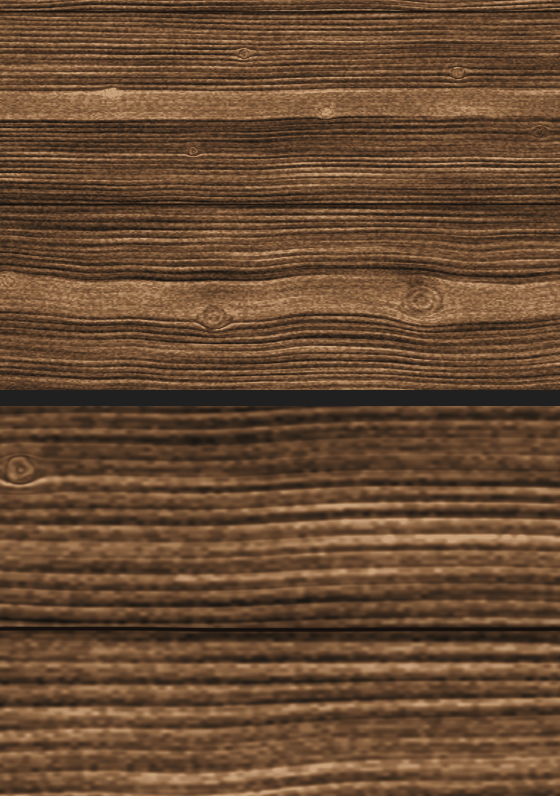
Top: the whole. Bottom: its middle third, enlarged.
Give the GLSL for this texture, as a Shadertoy shader.

```glsl
// Weathered brown wooden planks with horizontal grain, pale heartwood bands and knots.

// Tones are given on the scale of the red channel
const vec3 SEAM_COLOR = vec3(0.08, 0.06, 0.05);
const vec3 DARK  = vec3(0.10, 0.085, 0.07);
const vec3 BROWN = vec3(0.38, 0.26, 0.17);
const vec3 TAN   = vec3(0.58, 0.42, 0.28);
const vec3 PALE  = vec3(0.78, 0.63, 0.48);

const float SEAM_LOW = 0.476;
const float SEAM_HIGH = 0.97;
const float SEAM_WIDTH = 0.0016;
const float BASE_TONE = 0.41;
const float BAND_TONE = 0.56;
const float WAVE_LOW = 0.032;
const float WAVE_HIGH = 0.014;
const float STREAK_CONTRAST = 0.25;
const float RING_CONTRAST = 0.31;
const float FIBER_CONTRAST = 0.24;
const float SPECKLE_CONTRAST = 0.23;
const int SMALL_KNOTS = 6;
const int ALL_KNOTS = 9;

float hash(vec2 p) {
    return fract(sin(dot(p, vec2(127.1, 311.7))) * 43758.5453);
}

float noise(vec2 p) {
    vec2 i = floor(p), f = fract(p);
    f = f * f * (3.0 - 2.0 * f);
    return mix(mix(hash(i), hash(i + vec2(1, 0)), f.x),
               mix(hash(i + vec2(0, 1)), hash(i + vec2(1, 1)), f.x), f.y);
}

// One row of grain, shifted at random so that rows do not line up
float grainRow(float x, float row) {
    x += 50.0 * hash(vec2(row, 7.0));
    float i = floor(x), f = fract(x);
    return mix(hash(vec2(i, row)), hash(vec2(i + 1.0, row)), f * f * (3.0 - 2.0 * f));
}

// Signed grain noise with independent rows
float grain(float x, float y) {
    float row = floor(y), f = fract(y);
    return mix(grainRow(x, row), grainRow(x, row + 1.0), f * f * (3.0 - 2.0 * f)) - 0.5;
}

float bump(float x, float center, float width) {
    float d = (x - center) / width;
    return exp(-d * d);
}

float band(float v, float low, float high, float blur) {
    return smoothstep(low - blur, low + blur, v) * smoothstep(high + blur, high - blur, v);
}

// Centre and radius: small knots climb the upper plank, large ones line the lower band
vec3 knot(int index) {
    float i = float(index);
    if (index < SMALL_KNOTS)
        return vec3(1.438 * fract(0.345 + 0.618 * i), 0.612 + 0.05 * i, 0.010 + 0.004 * hash(vec2(i, 3.0)));
    i -= float(SMALL_KNOTS);
    return vec3(0.02 + 0.53 * i, 0.225 + 0.055 * cos(2.4 * i), 0.013 + 0.013 * i);
}

vec3 woodColor(float tone) {
    // Soft toe: many browns, few blacks, a long pale tail
    float x = max(tone - 0.40, -0.4);
    tone = 0.383 + 0.9 * x + 0.5 * x * x;
    vec3 c = mix(DARK, BROWN, clamp((tone - 0.10) / 0.28, 0.0, 1.0));
    c = mix(c, TAN, clamp((tone - 0.38) / 0.20, 0.0, 1.0));
    return mix(c, PALE, clamp((tone - 0.58) / 0.20, 0.0, 1.0));
}

void mainImage(out vec4 fragColor, in vec2 fragCoord) {
    vec2 p = fragCoord / iResolution.y;
    float pixel = 1.0 / iResolution.y;
    float plank = step(SEAM_LOW, p.y) + step(SEAM_HIGH, p.y);
    float seed = 37.0 * plank;

    // Grain height: wavy, and pushed aside by the knots
    float wave = plank < 0.5 ? WAVE_LOW * smoothstep(SEAM_LOW, 0.3, p.y) + 0.006 : WAVE_HIGH;
    float v = p.y + wave * (noise(vec2(p.x * 3.4, p.y * 3.0 + seed)) - 0.5)
            + 0.3 * wave * (noise(vec2(p.x * 9.0, p.y * 8.0 + seed)) - 0.5);
    float knotTone = 0.0, knotArea = 0.0;
    for (int i = 0; i < ALL_KNOTS; i++) {
        vec3 k = knot(i);
        vec2 d = p - k.xy;
        float l = length(d * vec2(0.8, 1.0)) / k.z;
        v -= d.y / max(l * l * l, 1.0);

        float r = l + 0.7 * (noise(d / k.z * 1.7 + float(i) * 9.0) - 0.5);
        float large = smoothstep(0.015, 0.03, k.z);
        vec2 halo = d / (k.z * vec2(2.0, 1.4));
        float rings = 0.07 * large * sin(l * 15.0 + r) * smoothstep(1.2, 0.8, l);
        knotTone += mix(0.23, 0.10, large) * exp(-dot(halo, halo)) + rings
                  - 0.15 * bump(r, 1.0, 0.18) - 0.22 * bump(r, 0.1, 0.35);
        knotArea = max(knotArea, smoothstep(1.3, 0.9, r));

        // Dark stain above a large knot
        vec2 stain = (d - vec2(-0.01, 0.065)) / vec2(0.085, 0.032);
        knotTone -= 0.17 * large * exp(-dot(stain, stain));
    }

    // Broad shading of the planks
    float tone = BASE_TONE + 0.10 * (noise(p * vec2(2.5, 6.0) + seed) - 0.5);
    tone -= 0.07 * bump(v, 0.665, 0.035) + 0.05 * bump(v, 0.49, 0.035)
          + 0.05 * bump(v, 0.43, 0.06) + 0.12 * bump(v, 0.303, 0.02)
          + 0.10 * bump(v, 0.16, 0.03);

    // Pale bands
    float edge = v + 0.003 * (noise(p * vec2(22.0, 40.0)) - 0.5);
    float pale = max(band(edge, 0.698, 0.767, 0.003), band(edge, 0.19, 0.282, 0.004));
    float blotch = noise(p * vec2(5.0, 14.0) + 4.0) - 0.5;
    tone = mix(tone, BAND_TONE + 0.14 * blotch, pale);
    tone += 0.11 * bump(edge, 0.763, 0.004) + 0.07 * bump(edge, 0.703, 0.005)
          + 0.08 * bump(edge, 0.277, 0.005) - 0.12 * bump(edge, 0.69, 0.004);

    // Annual rings: slow rise to a sharp light crest, then a quick fall
    float ringRate = plank < 0.5 ? 54.0 : 74.0;
    float phase = fract(v * ringRate + 1.1 * noise(vec2(p.x * 0.7, v * 13.0 + seed)));
    float ring = smoothstep(0.0, 0.75, phase) * smoothstep(1.0, 0.78, phase);
    float ringStrength = 0.45 + 0.9 * noise(vec2(p.x * 2.2, v * 24.0 + seed));

    // Streaks, fibres and speckle
    float streak = grain(p.x * 1.7, v * 160.0 + seed);
    float fiber = grain(p.x * 8.0, v * 240.0 + seed);
    float speckle = grain(p.x * 160.0, p.y * 270.0);
    float lines = (1.0 - 0.8 * pale) * (1.0 - 0.7 * knotArea);
    tone += lines * (STREAK_CONTRAST * streak + RING_CONTRAST * ringStrength * (ring - 0.43));
    tone += FIBER_CONTRAST * (1.0 - 0.6 * pale) * fiber + SPECKLE_CONTRAST * speckle;
    vec3 color = woodColor(tone + knotTone);

    // Seams between planks
    float wobble = 0.0015 * (noise(vec2(p.x * 12.0, 5.0)) - 0.5);
    float gap = min(abs(p.y - SEAM_LOW + wobble), abs(p.y - SEAM_HIGH + wobble));
    color *= 1.0 - 0.4 * exp(-gap / 0.006);
    color = mix(SEAM_COLOR, color, smoothstep(SEAM_WIDTH - pixel, SEAM_WIDTH + pixel, gap));
    fragColor = vec4(color, 1.0);
}
```
